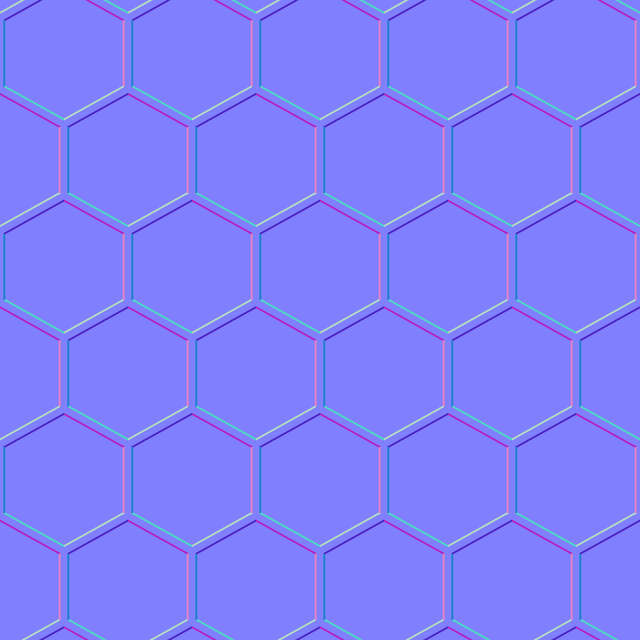
Reproduce this texture map procedurally as a Shadertoy shader.

```glsl
#define COLUMNS 5.0        // hexagons across
#define ROWS 6.0           // hexagon rows, must be even to tile
#define GROOVE_INSET 0.0068 // cell border to middle of bevel
#define BEVEL_WIDTH 0.0027
#define BEVEL_TILT 0.87    // sideways part of the bevel normal

const vec2 SPACING = 1.0 / vec2(COLUMNS, ROWS);

// Signed distance to the cell border (z) and outward edge direction (xy)
vec3 hexEdge(vec2 p) {
    float halfWidth = 0.5 * SPACING.x;
    float tip = SPACING.y * 2.0 / 3.0;
    vec2 slant = normalize(vec2(0.5 * tip, halfWidth));
    vec2 q = abs(p);
    float sideDist = q.x - halfWidth;
    float slantDist = dot(q, slant) - tip * slant.y;
    vec2 facing = vec2(p.x < 0.0 ? -1.0 : 1.0, p.y < 0.0 ? -1.0 : 1.0);
    return sideDist > slantDist
        ? vec3(facing.x, 0.0, sideDist)
        : vec3(facing * slant, slantDist);
}

// Offset from the nearest centre of one rectangular lattice
vec2 latticeOffset(vec2 p, vec2 origin) {
    vec2 period = SPACING * vec2(1.0, 2.0);
    vec2 cell = (p - origin) / period;
    return (cell - floor(cell + 0.5)) * period;
}

void mainImage(out vec4 fragColor, in vec2 fragCoord) {
    vec2 uv = fragCoord / iResolution.xy;
    float pixel = 1.0 / min(iResolution.x, iResolution.y);

    // Two interleaved lattices form the staggered rows
    vec3 evenRow = hexEdge(latticeOffset(uv, SPACING * vec2(0.0, 0.5)));
    vec3 oddRow = hexEdge(latticeOffset(uv, SPACING * vec2(0.5, 1.5)));
    vec3 edge = evenRow.z < oddRow.z ? evenRow : oddRow;

    // Antialiased bevel coverage
    float d = edge.z + GROOVE_INSET;
    vec2 sides = clamp((d + vec2(0.5, -0.5) * BEVEL_WIDTH) / pixel + 0.5, 0.0, 1.0);
    float bevel = sides.x - sides.y;

    // Tangent-space normals, green pointing down
    vec3 flatNormal = vec3(0.0, 0.0, 1.0);
    vec3 bevelNormal = vec3(edge.x * BEVEL_TILT, -edge.y * BEVEL_TILT,
                            sqrt(1.0 - BEVEL_TILT * BEVEL_TILT));
    vec3 normal = mix(flatNormal, bevelNormal, bevel);
    fragColor = vec4(normal * 0.5 + 0.5, 1.0);
}
```
